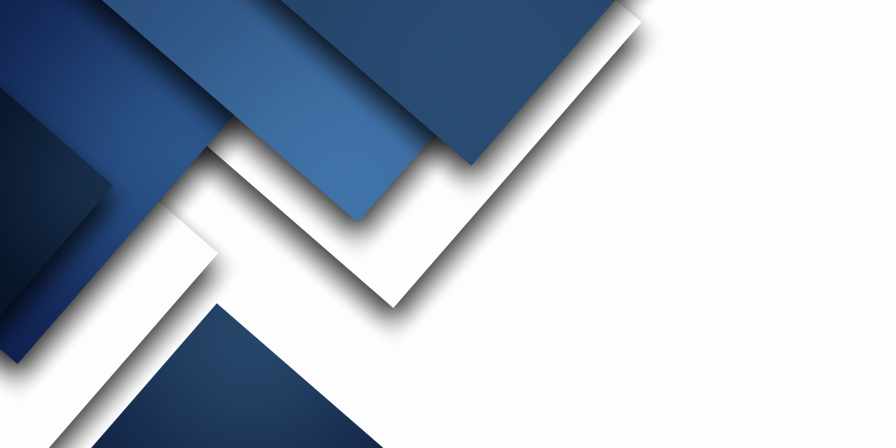
Reproduce this background procedurally as a WebGL 1 fragment shader.

```glsl
precision highp float;
// Overlapping tilted blue and white paper panels with soft drop shadows on white.

uniform vec2 u_resolution;

// Panel axes: x runs down-right, y runs up-right
vec2 toPanelAxes(vec2 p) {
  return vec2(dot(p, vec2(0.755, -0.656)), dot(p, vec2(0.656, 0.755)));
}

// Soft coverage of the box between a corner and corner + span
float boxCoverage(vec2 p, vec2 corner, vec2 span, float softness) {
  vec2 center = toPanelAxes(corner) + 0.5 * span;
  vec2 outside = abs(toPanelAxes(p) - center) - 0.5 * abs(span);
  vec2 cover = 1.0 - smoothstep(-softness, softness, outside);
  return cover.x * cover.y;
}

// Radial blend from an inner to an outer colour
vec3 radialFill(vec2 p, vec2 center, float radius, vec3 inner, vec3 outer) {
  return mix(inner, outer, smoothstep(0.0, radius, distance(p, center)));
}

// Lays a panel over the scene, with its shadow falling downward
vec3 addPanel(vec3 scene, vec2 p, vec2 corner, vec2 span, vec3 fill, float shadow) {
  float shade = boxCoverage(p + vec2(0.0, 0.034), corner, span, 0.054);
  scene *= 1.0 - shadow * shade;
  return mix(scene, fill, boxCoverage(p, corner, span, 0.7 / u_resolution.y));
}

void main() {
  vec2 p = gl_FragCoord.xy / u_resolution.y;
  vec3 white = vec3(0.993);
  vec3 scene = white;

  // Lower blue panel, pointing up
  vec3 lowerBlue = radialFill(p, vec2(0.56, 0.25), 0.5,
                              vec3(0.15, 0.27, 0.41), vec3(0.07, 0.14, 0.27));
  scene = addPanel(scene, p, vec2(0.484, 0.323), vec2(2.0, -2.0), lowerBlue, 0.0);

  // White panels at lower left and centre
  scene = addPanel(scene, p, vec2(0.487, 0.435), vec2(-2.0, -2.0), white, 0.8);
  scene = addPanel(scene, p, vec2(0.878, 0.3125), vec2(-2.0, 0.845), white, 0.8);

  // Large left blue panel
  vec3 leftBlue = radialFill(p, vec2(0.42, 0.66), 0.62,
                             vec3(0.17, 0.33, 0.54), vec3(0.06, 0.13, 0.31));
  scene = addPanel(scene, p, vec2(0.039, 0.1875), vec2(-2.0, 0.79), leftBlue, 0.85);

  // Navy panel at the left border
  vec3 navy = radialFill(p, vec2(0.25, 0.6), 0.38,
                         vec3(0.09, 0.18, 0.29), vec3(0.03, 0.08, 0.16));
  scene = addPanel(scene, p, vec2(0.2526, 0.586), vec2(-2.0, -2.0), navy, 0.8);

  // Bright blue panel, then the steel blue panel on top
  vec3 brightBlue = radialFill(p, vec2(0.78, 0.58), 0.75,
                               vec3(0.25, 0.45, 0.66), vec3(0.17, 0.31, 0.49));
  scene = addPanel(scene, p, vec2(0.799, 0.503), vec2(-2.0, 2.0), brightBlue, 0.8);
  vec3 steelBlue = radialFill(p, vec2(1.08, 0.82), 0.6,
                              vec3(0.165, 0.3, 0.455), vec3(0.14, 0.26, 0.41));
  scene = addPanel(scene, p, vec2(1.052, 0.63), vec2(-2.0, 2.0), steelBlue, 0.8);

  gl_FragColor = vec4(scene, 1.0);
}
```
